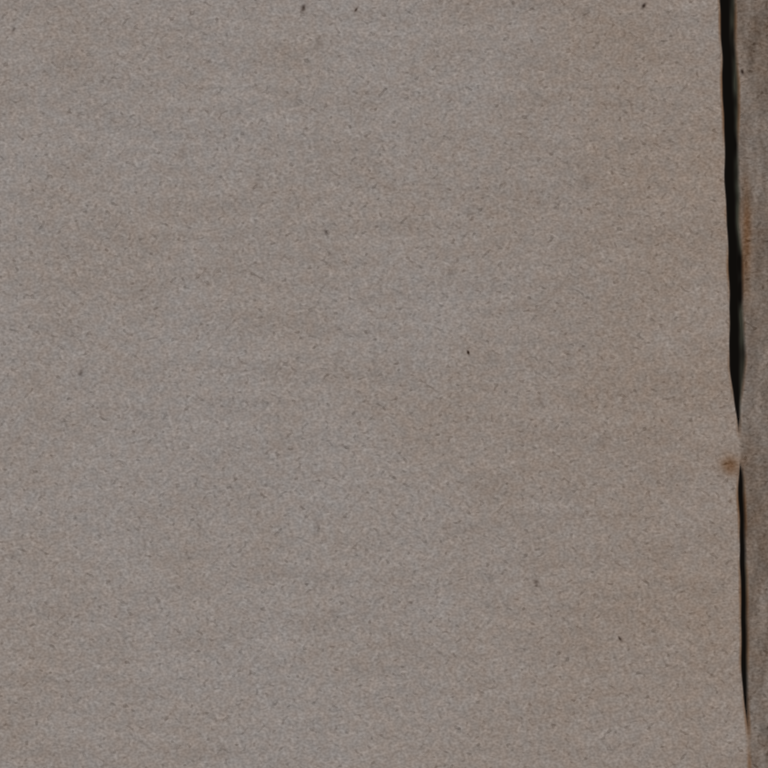
A WebGL 1 fragment shader for this texture:

```glsl
precision highp float;
// Aged grey-brown paper board: crisp fibrous grain with dark pits, faint horizontal
// bands, warm stains and rare specks, split near the right edge by a dark crack.
// Gradient noise builds the surface; the crack is a distance to a wandering line.

uniform vec2 u_resolution;

const vec3 COOL_PAPER = vec3(0.557, 0.525, 0.505);
const vec3 WARM_PAPER = vec3(0.537, 0.482, 0.440);
const vec3 STRIP_BROWN = vec3(0.420, 0.368, 0.328);
const vec3 STRIP_GREY = vec3(0.470, 0.430, 0.400);
const vec3 RUST = vec3(0.380, 0.250, 0.150);
const vec3 SPECK_DARK = vec3(0.160, 0.120, 0.100);
const vec3 CRACK_BLACK = vec3(0.060, 0.050, 0.043);
const vec3 CRACK_GREEN = vec3(0.200, 0.200, 0.170);

const float GRAIN_SCALE = 165.0;
const float GRAIN_AMOUNT = 0.056;
const float PIT_AMOUNT = 0.065;
const float BAND_AMOUNT = 0.021;
const float TINT_AMOUNT = 0.012;
const float SPECK_CELLS = 11.0;
const float SPECK_CHANCE = 0.26;
const float CRACK_TOP_X = 0.948;
const float CRACK_SLANT = 0.026;
const float UPPER_HALF_WIDTH = 0.0088;
const float LOWER_HALF_WIDTH = 0.0038;
const float CRACK_SOFTNESS = 0.0022;
const mat2 TURN = mat2(0.8, 0.6, -0.6, 0.8);

vec2 hash2(vec2 p) {
  vec3 q = fract(p.xyx * vec3(0.1031, 0.1030, 0.0973));
  q += dot(q, q.yzx + 33.33);
  return fract((q.xx + q.yz) * q.zy);
}

float cornerSlope(vec2 cell, vec2 corner, vec2 f) {
  float angle = 6.2832 * hash2(cell + corner).x;
  return dot(vec2(cos(angle), sin(angle)), f - corner);
}

float gradientNoise(vec2 p) {
  vec2 cell = floor(p);
  vec2 f = p - cell;
  vec2 u = f * f * f * (f * (f * 6.0 - 15.0) + 10.0);
  float low = mix(cornerSlope(cell, vec2(0.0), f), cornerSlope(cell, vec2(1.0, 0.0), f), u.x);
  float high = mix(cornerSlope(cell, vec2(0.0, 1.0), f), cornerSlope(cell, vec2(1.0), f), u.x);
  return mix(low, high, u.y);
}

float blob(vec2 offset, vec2 radius) {
  vec2 d = offset / radius;
  return exp(-dot(d, d));
}

// Sparse dots, mostly tiny and faint, slightly taller than wide
float specks(vec2 uv) {
  float cover = 0.0;
  vec2 home = floor(uv * SPECK_CELLS);
  for (int j = -1; j <= 1; j++) {
    for (int i = -1; i <= 1; i++) {
      vec2 cell = home + vec2(float(i), float(j));
      vec2 place = hash2(cell + 41.0);
      vec2 kind = hash2(cell + 97.0);
      vec2 offset = uv - (cell + place) / SPECK_CELLS;
      offset.x += 1.2 * (place.x - 0.5) * offset.y;
      float radius = mix(0.0020, 0.0040, kind.y * kind.y);
      float strength = mix(0.15, 0.95, place.y * place.y * place.y);
      cover += step(kind.x, SPECK_CHANCE) * strength * blob(offset, radius * vec2(0.9, 1.4));
    }
  }
  return min(cover, 1.0);
}

vec3 paperColor(vec2 uv) {
  vec2 turned = TURN * uv;
  float stain = gradientNoise(turned * 5.0 + 12.0)
              + 0.8 * gradientNoise(turned * 14.0 + 31.0);
  float warmth = 0.14 + 0.64 * smoothstep(0.40, 0.98, uv.x) + 0.36 * stain;
  vec3 color = mix(COOL_PAPER, WARM_PAPER, clamp(warmth, 0.0, 1.0));
  vec2 wavy = uv + vec2(0.0, 0.008 * gradientNoise(uv * 9.0 + 3.0));
  float bands = 0.8 * gradientNoise(wavy * vec2(5.0, 34.0) + 5.0)
              + gradientNoise(wavy * vec2(18.0, 66.0) + 63.0);
  float smudge = smoothstep(0.38, 0.65, gradientNoise(uv * vec2(40.0, 27.0) + 80.0));
  return color + BAND_AMOUNT * bands - 0.04 * smudge;
}

// Fibre grain from turned octaves; pits darken only the strongest dips
float fibreGrain(vec2 uv) {
  vec2 p = TURN * (uv * vec2(0.92, 1.08)) * GRAIN_SCALE;
  float fine = 0.9 * gradientNoise(p) + 1.15 * gradientNoise(TURN * p * 1.65 + 17.0);
  float patchy = gradientNoise(TURN * p * 0.45 + 71.0);
  float pits = smoothstep(0.22, 0.60, gradientNoise(p * 0.85 + 133.0) + 0.25 * patchy);
  return GRAIN_AMOUNT * (fine * (1.0 + 0.5 * patchy) + 0.35 * patchy) - PIT_AMOUNT * pits;
}

void main() {
  vec2 uv = gl_FragCoord.xy / u_resolution;

  // Crack line and its half width, pinched shut between two openings
  float wander = 0.0030 * gradientNoise(vec2(uv.y * 8.0, 3.5))
               + 0.0014 * gradientNoise(vec2(uv.y * 29.0, 8.3));
  float side = uv.x - (CRACK_TOP_X + CRACK_SLANT * (1.0 - uv.y) + wander);
  float upper = UPPER_HALF_WIDTH * smoothstep(0.42, 0.54, uv.y);
  float lower = LOWER_HALF_WIDTH * smoothstep(0.02, 0.14, uv.y) * (1.0 - smoothstep(0.36, 0.41, uv.y));
  float ragged = 1.0 + 0.35 * gradientNoise(vec2(uv.y * 17.0, 20.4));
  float halfWidth = (upper + lower) * ragged;

  // Paper on the left, darker patchy strip on the right
  vec3 color = paperColor(uv);
  float streak = gradientNoise(uv * vec2(70.0, 14.0) + 7.0)
               + 0.5 * gradientNoise(uv * vec2(110.0, 40.0) + 29.0);
  float greyness = 0.4 + 1.1 * gradientNoise(uv * vec2(20.0, 8.0) + 47.0);
  vec3 strip = mix(STRIP_BROWN, STRIP_GREY, clamp(greyness, 0.0, 1.0)) + 0.08 * streak;
  strip = mix(strip, RUST, 0.65 * blob(uv - vec2(0.972, 0.69), vec2(0.006, 0.07)));
  color = mix(color, strip, smoothstep(-0.002, 0.004, side));
  color = mix(color, RUST, 0.7 * blob(uv - vec2(0.951, 0.395), vec2(0.013, 0.012)));
  color = mix(color, SPECK_DARK, specks(uv));

  // Grain with a slight colour variation
  float tint = gradientNoise(TURN * uv * 70.0 + 51.0);
  color += fibreGrain(uv) + TINT_AMOUNT * tint * vec3(1.0, -0.2, -1.0);

  // Broken brown fringe, then the dark opening with a greenish right wall
  float gap = abs(side) - halfWidth;
  float fringe = clamp(0.3 + 0.9 * gradientNoise(vec2(uv.y * 24.0, 60.4)), 0.0, 1.0);
  color = mix(color, RUST, fringe * (1.0 - smoothstep(0.0, 0.005, gap)));
  float soft = CRACK_SOFTNESS * (side > 0.0 ? 1.5 : 0.8);
  float opening = 1.0 - smoothstep(-soft, soft, gap);
  opening *= smoothstep(0.0, 0.002, halfWidth);
  float wall = smoothstep(0.000, 0.007, side) * (0.5 + 1.5 * streak);
  color = mix(color, mix(CRACK_BLACK, CRACK_GREEN, clamp(wall, 0.0, 1.0)), opening);

  gl_FragColor = vec4(clamp(color, 0.0, 1.0), 1.0);
}
```
